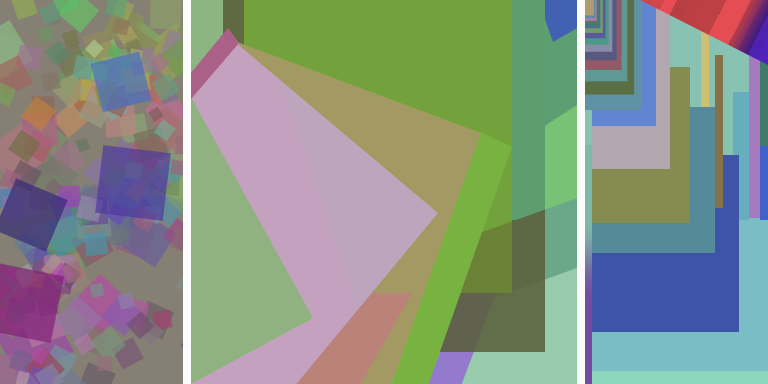
Reproduce this background procedurally as a Shadertoy shader.

```glsl
// Three abstract panels of translucent shapes: scattered squares, slanted planes, nested frames.

const vec2 GRID = vec2(768, 384); // design units over the canvas, y pointing down
vec2 p;   // current position
vec3 col; // colour painted so far

float hash(float n) { return fract(sin(n * 12.9898) * 43758.5453); }

vec3 hash3(float n) { return vec3(hash(n), hash(n + .37), hash(n + .71)); }

// Coverage of a signed distance, smoothed over one screen pixel
float fill(float d) { return clamp(.5 - d * iResolution.y / GRID.y, 0., 1.); }

float box(vec2 q, vec2 halfSize) {
    vec2 d = abs(q) - halfSize;
    return max(d.x, d.y);
}

// Signed distance to a line from l.xy to l.zw
float edge(vec4 l) {
    vec2 e = normalize(l.zw - l.xy);
    return dot(p - l.xy, vec2(e.y, -e.x));
}

// Convex quad with clockwise corners
void quad(vec4 ab, vec4 cd, vec3 paint) {
    float d = max(max(edge(ab), edge(vec4(ab.zw, cd.xy))), max(edge(cd), edge(vec4(cd.zw, ab.xy))));
    col = mix(col, paint, fill(d));
}

// Rectangle as left, top, right, bottom
void rect(vec4 r, vec3 paint) {
    col = mix(col, paint, fill(box(p - .5 * (r.xy + r.zw), .5 * (r.zw - r.xy))));
}

// Translucent rotated square
void tilted(vec2 center, float size, float angle, vec3 paint) {
    float c = cos(angle), s = sin(angle);
    col = mix(col, paint, .68 * fill(box(mat2(c, -s, s, c) * (p - center), vec2(size))));
}

void scatteredSquares() {
    col = vec3(.52, .5, .45);
    for (float i = 0.; i < 180.; i++) {
        vec2 center = vec2(hash(i + .13), hash(i + .59)) * vec2(190, 390);
        // Zones from top to bottom: green, ochre, violet, magenta
        vec3 zone = mix(vec3(.48, .74, .38), vec3(.64, .52, .32), smoothstep(30., 120., center.y));
        zone = mix(zone, vec3(.36, .36, .6), smoothstep(130., 210., center.y));
        zone = mix(zone, vec3(.66, .34, .52), smoothstep(230., 310., center.y));
        float size = mix(24., 7., sqrt(i / 180.)) * (.7 + .6 * hash(i + .83));
        tilted(center, size, 1.6 * hash(i + .27), mix(zone, .15 + .75 * hash3(i + 5.3), .5));
    }
    // Large accents
    tilted(vec2(133, 183), 34., .12, vec3(.3, .22, .62));
    tilted(vec2(31, 215), 28., .4, vec3(.2, .16, .46));
    tilted(vec2(24, 303), 34., .2, vec3(.5, .12, .46));
    tilted(vec2(121, 82), 25., -.25, vec3(.28, .43, .76));
}

void slantedPlanes() {
    // Sloping bands behind everything
    float slope = p.y + .36 * (p.x - 577.), shade = fill(198. - slope);
    col = mix(vec3(.37, .62, .45), vec3(.47, .76, .46), fill(105. - p.y - .65 * (p.x - 577.)));
    col = mix(col, vec3(.42, .66, .54), shade);
    col = mix(col, vec3(.6, .8, .68), fill(268. - slope));
    quad(vec4(537, -3, 600, -3), vec4(600, 15, 553, 42), vec3(.26, .38, .7));
    rect(vec4(180, -9, 300, 400), vec3(.55, .71, .51));
    // Lilac strip, olive frame and its lighter column
    quad(vec4(466, 282, 500, 282), vec4(458, 394, 424, 394), vec3(.58, .48, .8));
    rect(vec4(223, -9, 545, 352), mix(col, vec3(.35, .37, .22), .86));
    rect(vec4(512, -9, 545, 220), mix(vec3(.37, .62, .43), col, shade));
    // Green planes
    rect(vec4(244, -9, 512, 293), mix(vec3(.45, .63, .23), vec3(.42, .51, .21), shade));
    quad(vec4(478, 131, 512, 147), vec4(425, 394, 388, 394), vec3(.47, .7, .25));
    // Tan, rose and lilac planes
    quad(vec4(232, 40, 481, 133), vec4(388, 394, 200, 394), vec3(.64, .6, .39));
    quad(vec4(345, 293, 412, 293), vec4(355, 394, 290, 394), vec3(.73, .51, .47));
    vec3 lilac = mix(vec3(.77, .63, .75), vec3(.74, .65, .74), fill(edge(vec4(340, 256, 296, 128))));
    quad(vec4(235, 42, 438, 213), vec4(288, 394, -51, 386), lilac);
    quad(vec4(150, 23, 313, 318), vec4(150, 406, 100, 200), vec3(.56, .7, .5));
    quad(vec4(228, 28, 239, 43), vec4(180, 112, 180, 86), vec3(.67, .38, .53));
}

void nestedFrames() {
    col = mix(vec3(.53, .76, .7), vec3(.48, .74, .77), smoothstep(150., 230., p.y));
    rect(vec4(580, 371, 780, 400), vec3(.55, .84, .74));
    // Upright strips
    rect(vec4(701, 20, 709, 107), vec3(.8, .75, .45));
    rect(vec4(733, 92, 749, 220), vec3(.4, .68, .74));
    rect(vec4(749, 40, 760, 218), vec3(.65, .48, .75));
    rect(vec4(760, 50, 780, 220), mix(vec3(.25, .48, .42), vec3(.25, .38, .78), step(146., p.y)));
    // Large frames
    rect(vec4(592, 155, 739, 332), vec3(.24, .33, .66));
    rect(vec4(715, 55, 723, 208), vec3(.52, .45, .28));
    rect(vec4(592, 107, 715, 253), vec3(.33, .54, .6));
    rect(vec4(592, 67, 690, 223), vec3(.52, .55, .31));
    rect(vec4(592, -9, 670, 169), vec3(.7, .65, .69));
    rect(vec4(592, -9, 656, 126), vec3(.38, .52, .82));
    // Small frames shrinking into the corner
    for (float i = 0.; i < 14.; i++) {
        vec2 corner = vec2(586, 0) + vec2(56, 110) * pow(.86, i);
        rect(vec4(580, -9, corner), mix(vec3(.42, .3, .46), .15 + .7 * hash3(i + 2.4), .65));
    }
    // Banded fan
    float t = dot(p - vec2(640, 0), normalize(vec2(128, 65)));
    vec3 fan = mix(vec3(.8, .27, .29), vec3(.28, .12, .65), smoothstep(95., 125., t));
    fan *= .8 + .4 * hash(floor(t / 11.) + 3.);
    col = mix(col, fan, fill(edge(vec4(768, 65, 640, 0))));
    // Narrow left border
    rect(vec4(580, 145, 592, 400), mix(vec3(.5, .72, .66), vec3(.45, .3, .62), smoothstep(220., 300., p.y)));
}

void mainImage(out vec4 fragColor, in vec2 fragCoord) {
    p = fragCoord / iResolution.xy * GRID;
    p.y = GRID.y - p.y;
    if (p.x < 187.) scatteredSquares();
    else if (p.x < 581.) slantedPlanes();
    else nestedFrames();
    // White gaps between the panels
    float gap = min(abs(p.x - 187.), abs(p.x - 581.)) - 4.;
    fragColor = vec4(mix(col, vec3(.99), fill(gap)), 1);
}
```
